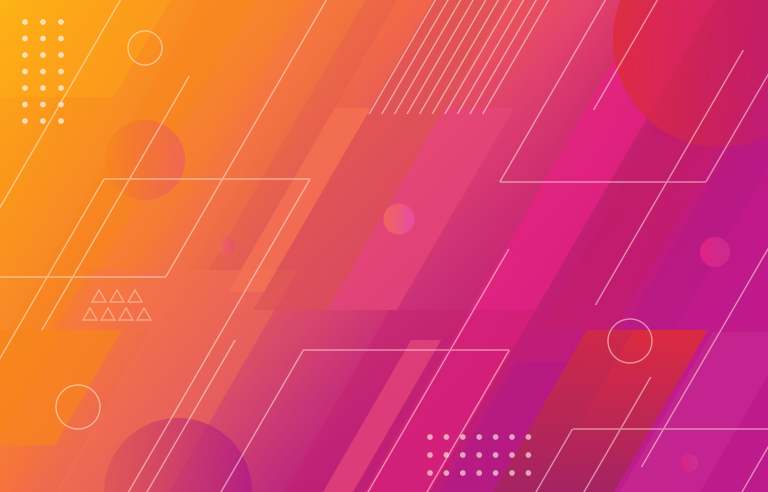
Give the GLSL for this background, as a WebGL 2 fragment shader.

```glsl
#version 300 es
precision highp float;
// Slanted translucent panels, thin lines, discs and dots over a warm orange-to-magenta gradient.
uniform vec2 u_resolution;
out vec4 fragColor;

// Layout: canvas height in design units, horizontal shift per unit of height
const float HEIGHT = 4.92;
const float SLANT = 0.58;
const float LINE_WIDTH = 0.014;
const float LINE_ALPHA = 0.55;
const float STOP_START = -3.0;
const float STOP_STEP = 1.5;

// Gradient stops across the slant, at the upper and lower edge
const vec3 UPPER[8] = vec3[8](
  vec3(0.995, 0.71, 0.08), vec3(0.98, 0.58, 0.11), vec3(0.965, 0.51, 0.18), vec3(0.94, 0.39, 0.30),
  vec3(0.90, 0.27, 0.42), vec3(0.77, 0.11, 0.40), vec3(0.76, 0.08, 0.53), vec3(0.76, 0.10, 0.56));
const vec3 LOWER[8] = vec3[8](
  vec3(0.98, 0.58, 0.11), vec3(0.98, 0.58, 0.11), vec3(0.965, 0.45, 0.24), vec3(0.84, 0.30, 0.43),
  vec3(0.73, 0.14, 0.50), vec3(0.74, 0.11, 0.49), vec3(0.75, 0.11, 0.55), vec3(0.74, 0.10, 0.55));

const vec3 YELLOW = vec3(1.0, 0.72, 0.08);
const vec3 ORANGE = vec3(0.97, 0.52, 0.10);
const vec3 CORAL = vec3(0.96, 0.44, 0.32);
const vec3 BRICK = vec3(0.86, 0.31, 0.33);
const vec3 ROSE = vec3(0.90, 0.27, 0.48);
const vec3 PINK = vec3(0.91, 0.13, 0.52);
const vec3 CRIMSON = vec3(0.76, 0.11, 0.41);
const vec3 PURPLE = vec3(0.69, 0.10, 0.52);
const vec3 RED = vec3(0.87, 0.17, 0.24);
const vec3 WINE = vec3(0.64, 0.14, 0.38);
const vec3 LILAC = vec3(0.80, 0.20, 0.58);
const vec3 WHITE = vec3(1.0, 0.93, 0.88);

vec2 p;       // position in design units
float s;      // position across the slant
float pixel;  // size of one pixel in design units
vec3 color;
float ink;    // coverage of the line work

float fill(float d) { return clamp(0.5 - d / pixel, 0.0, 1.0); }
float stroke(float d) { return fill(abs(d) - 0.5 * LINE_WIDTH); }

// Gradient position with linear blending between stops
vec3 backdrop() {
  float t = clamp((s - STOP_START) / STOP_STEP, 0.0, 6.999);
  int i = int(t);
  float f = fract(t);
  return mix(mix(LOWER[i], LOWER[i + 1], f), mix(UPPER[i], UPPER[i + 1], f), p.y / HEIGHT);
}

// Parallelogram: span holds left, right, bottom, top
void panel(vec4 span, vec3 tint, float alpha) {
  float across = max(span.x - s, s - span.y) * 0.865;
  float along = max(span.z - p.y, p.y - span.w);
  color = mix(color, tint, alpha * fill(max(across, along)));
}

// Disc shaded from left to right
void disc(vec2 center, float radius, vec3 left, vec3 right, float alphaLeft, float alphaRight) {
  vec2 q = p - center;
  float t = clamp(0.5 + 0.5 * q.x / radius, 0.0, 1.0);
  color = mix(color, mix(left, right, t), mix(alphaLeft, alphaRight, t) * fill(length(q) - radius));
}

void slash(float at, float bottom, float top) {
  float ends = fill(max(bottom - p.y, p.y - top));
  ink = max(ink, stroke((s - at) * 0.865) * ends);
}
void rung(float y, float left, float right) {
  ink = max(ink, stroke(p.y - y) * fill(max(left - p.x, p.x - right)));
}
void ring(vec2 center, float radius) { ink = max(ink, stroke(length(p - center) - radius)); }

// Nearest cell of a finite grid, as an offset from its center
vec2 gridOffset(vec2 first, vec2 gap, vec2 count) {
  return p - first - gap * clamp(round((p - first) / gap), vec2(0.0), count - 1.0);
}
void dots(vec2 first, vec2 gap, vec2 count, float alpha) {
  color = mix(color, WHITE, alpha * fill(length(gridOffset(first, gap, count)) - 0.028));
}
void triangles(vec2 first, float count) {
  vec2 q = gridOffset(first, vec2(0.18), vec2(count, 1.0));
  ink = max(ink, 0.8 * stroke(max(abs(q.x) * 0.87 + q.y * 0.5, -q.y) - 0.04));
}

void main() {
  pixel = HEIGHT / u_resolution.y;
  p = gl_FragCoord.xy * pixel;
  s = p.x - SLANT * p.y;
  color = backdrop();
  ink = 0.0;

  // Warm panels
  panel(vec4(-3.0, -1.15, 3.95, 5.0), YELLOW, 0.25);
  panel(vec4(-0.85, -0.3, 0.0, 5.0), ORANGE, 0.5);
  panel(vec4(0.2, 0.6, 0.0, 5.0), CORAL, 0.25);
  panel(vec4(0.8, 1.12, 2.22, 5.0), BRICK, 0.25);
  panel(vec4(1.12, 1.48, 2.0, 3.84), CORAL, 0.8);
  panel(vec4(-0.39, 0.56, 1.62, 2.22), CORAL, 0.35);
  panel(vec4(0.56, 1.69, 0.0, 2.22), CORAL, 0.45);
  panel(vec4(-3.0, 0.28, 0.47, 1.62), ORANGE, 0.65);
  // Pink and purple panels
  panel(vec4(1.48, 2.22, 1.82, 5.0), BRICK, 0.6);
  panel(vec4(2.22, 2.91, 1.82, 3.84), ROSE, 0.75);
  panel(vec4(3.64, 4.3, 0.0, 5.0), PINK, 0.7);
  panel(vec4(2.84, 4.34, 0.0, 1.82), CRIMSON, 0.35);
  panel(vec4(3.23, 3.53, 0.0, 1.52), ROSE, 0.75);
  panel(vec4(4.45, 5.2, 1.62, 5.0), CRIMSON, 0.6);
  panel(vec4(5.3, 5.8, 0.0, 5.0), PURPLE, 0.45);
  panel(vec4(4.4, 4.93, 0.0, 1.3), PURPLE, 0.6);
  panel(vec4(6.2, 7.0, 0.0, 1.6), LILAC, 0.4);
  panel(vec4(4.93, 6.14, 0.0, 1.62), mix(WINE, RED, p.y / 1.62), 0.95);
  panel(vec4(4.93, 5.4, 0.0, 1.62), WINE, 0.25);

  // Discs
  disc(vec2(7.2, 4.52), 1.07, RED, CRIMSON, 0.9, 0.2);
  disc(vec2(1.45, 3.32), 0.4, ORANGE, ROSE, 0.6, 0.4);
  disc(vec2(1.78, 0.0), 0.74, BRICK, PURPLE, 0.6, 0.75);
  disc(vec2(3.99, 2.73), 0.155, CORAL, LILAC + 0.1, 0.7, 0.9);
  disc(vec2(2.26, 2.46), 0.09, CORAL, ROSE, 0.8, 0.5);
  disc(vec2(7.15, 2.4), 0.15, PINK, LILAC, 0.9, 0.7);
  disc(vec2(6.89, 0.29), 0.09, PINK, LILAC, 0.5, 0.8);

  // Slanted lines, open frames and rings
  slash(-1.65, 2.84, 5.0); slash(-0.52, 1.62, 4.16); slash(1.47, 0.0, 1.52);
  slash(3.68, 0.0, 2.43); slash(3.72, 3.82, 5.0); slash(4.87, 1.87, 4.42);
  slash(6.27, 0.25, 2.44); slash(5.84, 0.0, 1.15);
  slash(0.41, 2.15, 5.0); rung(2.15, 0.0, 1.66);
  slash(-0.775, 1.32, 3.13); slash(1.285, 0.0, 3.13); rung(3.13, 1.04, 3.1);
  slash(2.21, 0.0, 1.42); slash(4.27, 0.0, 1.42); rung(1.42, 3.03, 5.09);
  slash(3.2, 3.1, 5.0); slash(5.26, 3.1, 4.2); rung(3.1, 5.0, 7.06);
  slash(5.36, 0.0, 0.63); slash(7.42, 0.0, 0.46); rung(0.63, 5.73, 7.68);
  for (int i = 0; i < 10; i++) slash(1.5 + 0.126 * float(i), 3.78, 5.0);
  ring(vec2(1.45, 4.44), 0.17);
  ring(vec2(0.78, 0.85), 0.22);
  ring(vec2(6.3, 1.51), 0.22);
  triangles(vec2(0.99, 1.94), 3.0);
  triangles(vec2(0.9, 1.76), 4.0);
  color = mix(color, WHITE, LINE_ALPHA * ink);

  // Dot grids
  dots(vec2(0.25, 3.71), vec2(0.18, 0.165), vec2(3.0, 7.0), 0.8);
  dots(vec2(4.3, 0.19), vec2(0.164, 0.18), vec2(7.0, 3.0), 0.65);
  fragColor = vec4(color, 1.0);
}
```
